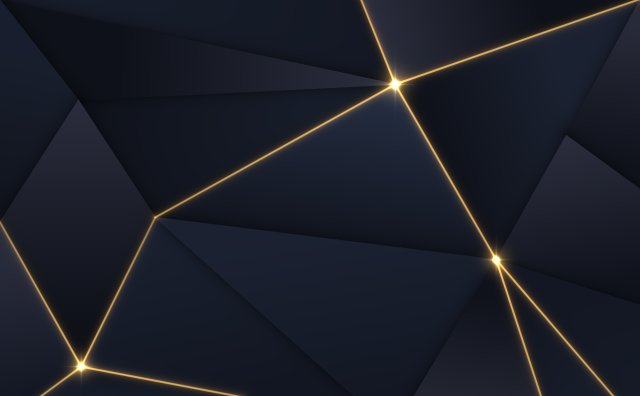
Give the GLSL for this background, as a Shadertoy shader.

```glsl
// Dark faceted polygons with glowing gold seams and sparkling joints.

const vec3 INK   = vec3(0.055, 0.067, 0.098);
const vec3 DUSK  = vec3(0.075, 0.092, 0.140);
const vec3 NAVY  = vec3(0.104, 0.130, 0.190);
const vec3 SLATE = vec3(0.165, 0.175, 0.235);

// Shared corners, in units of the canvas height
const vec2 hubTop   = vec2(0.998, 0.787);
const vec2 hubRight = vec2(1.253, 0.344);
const vec2 hubLeft  = vec2(0.205, 0.074);
const vec2 bend     = vec2(0.392, 0.451);
const vec2 peak     = vec2(0.198, 0.747);
const vec2 ridge    = vec2(1.430, 0.658);
const vec2 westEdge = vec2(0.000, 0.439);
const vec2 eastHigh = vec2(1.630, 0.512);
const vec2 eastLow  = vec2(1.630, 0.225);
const vec2 topLeft  = vec2(0.000, 1.000);
const vec2 topMid   = vec2(0.911, 1.003);
const vec2 topRight = vec2(1.618, 1.003);
const vec2 footA = vec2(0.100, -0.003);
const vec2 footB = vec2(0.612, -0.003);
const vec2 footC = vec2(0.897, -0.003);
const vec2 footD = vec2(1.044, -0.003);
const vec2 footE = vec2(1.367, -0.003);
const vec2 footF = vec2(1.551, -0.003);

// Distance to a segment, and the position along it
vec2 segment(vec2 p, vec2 a, vec2 b) {
    vec2 ab = b - a;
    float t = clamp(dot(p - a, ab) / max(dot(ab, ab), 1e-6), 0.0, 1.0);
    return vec2(length(p - a - ab * t), t);
}

// Positive on the left of the edge from a to b
float side(vec2 p, vec2 a, vec2 b) {
    return (b.x - a.x) * (p.y - a.y) - (b.y - a.y) * (p.x - a.x);
}

// Clockwise convex facet: linear gradient inside, soft shadow outside
void facet(inout vec3 col, vec2 p, vec2 a, vec2 b, vec2 c, vec2 d,
           vec2 from, vec2 to, vec3 tint0, vec3 tint1) {
    float outer = max(max(side(p, a, b), side(p, b, c)),
                      max(side(p, c, d), side(p, d, a)));
    float dist = min(min(segment(p, a, b).x, segment(p, b, c).x),
                     min(segment(p, c, d).x, segment(p, d, a).x));
    dist = outer > 0.0 ? dist : 0.0;
    vec3 fill = mix(tint0, tint1, segment(p, from, to).y * 0.999);
    col *= 1.0 - 0.36 * exp(-dist / 0.014);
    col = mix(col, fill, clamp(1.0 - dist * iResolution.y, 0.0, 1.0));
}

// Gold seam whose brightness runs from v0 to v1
void beam(inout vec3 col, vec2 p, vec2 a, vec2 b, float v0, float v1) {
    vec2 s = segment(p, a, b);
    float power = mix(v0, v1, s.y);
    float soft = 0.7 / iResolution.y;
    float core = 1.0 - smoothstep(0.0022 - soft, 0.0024 + soft, s.x);
    col += vec3(0.46, 0.31, 0.12) * power * exp(-s.x / 0.0065);
    col = mix(col, vec3(0.97, 0.79, 0.44), core * power * 0.85);
}

// Four-pointed sparkle with a round halo
void sparkle(inout vec3 col, vec2 p, vec2 centre, float size) {
    vec2 q = abs(p - centre) / size;
    float r = length(q);
    float rays = exp(-q.x * 22.0 - q.y * 2.6) + exp(-q.y * 22.0 - q.x * 3.2);
    col += vec3(0.55, 0.43, 0.20) * exp(-r * r * 1.8) * 0.55;
    col += vec3(1.0, 0.92, 0.66) * (rays * 0.8 + 1.3 * exp(-r * r * 28.0));
}

void mainImage(out vec4 fragColor, in vec2 fragCoord) {
    vec2 p = fragCoord / iResolution.y;
    vec3 col = DUSK;

    // Upper left facets
    facet(col, p, topLeft, topMid, hubTop, hubTop, vec2(0.2, 1.0), hubTop, NAVY * 0.88, DUSK);
    facet(col, p, peak, hubTop, bend, bend, vec2(0.25, 0.6), vec2(0.8, 0.75), INK * 1.08, NAVY * 0.88);
    facet(col, p, topLeft, hubTop, peak, peak, vec2(0.3, 0.82), hubTop, INK, SLATE * 1.05);
    facet(col, p, topLeft, peak, westEdge, westEdge, vec2(0.1, 0.85), westEdge, NAVY * 0.92, INK * 1.1);

    // Upper right facets
    facet(col, p, topMid, topRight, hubTop, hubTop, vec2(1.0, 0.86), vec2(1.36, 0.98), SLATE * 0.95, INK);
    facet(col, p, hubTop, topRight, ridge, hubRight, vec2(1.12, 0.66), vec2(1.43, 0.76), INK * 1.08, NAVY);
    facet(col, p, topRight, eastHigh, ridge, ridge, vec2(1.58, 0.93), vec2(1.52, 0.6), SLATE * 0.93, INK * 1.1);
    facet(col, p, ridge, eastHigh, eastLow, hubRight, vec2(1.45, 0.65), vec2(1.53, 0.28), SLATE, INK * 1.1);

    // Centre and left facets
    facet(col, p, hubTop, hubRight, bend, bend, vec2(0.9, 0.73), vec2(0.84, 0.36), NAVY * 1.28, INK * 1.12);
    facet(col, p, peak, bend, hubLeft, westEdge, peak, vec2(0.2, 0.18), SLATE, INK);
    facet(col, p, westEdge, hubLeft, footA, vec2(0.0, -0.003), vec2(0.0, 0.34), vec2(0.07, 0.0), SLATE * 0.97, DUSK);

    // Lower facets
    facet(col, p, hubLeft, footB, footA, footA, hubLeft, vec2(0.2, 0.0), DUSK, NAVY * 0.85);
    facet(col, p, bend, footC, footB, hubLeft, vec2(0.4, 0.42), vec2(0.48, 0.0), NAVY * 0.98, DUSK * 0.95);
    facet(col, p, bend, hubRight, footD, footC, vec2(0.8, 0.4), vec2(0.86, 0.0), NAVY, DUSK);
    facet(col, p, hubRight, eastLow, vec2(1.63, -0.003), footF, vec2(1.53, 0.24), vec2(1.6, 0.0), DUSK, NAVY * 0.8);
    facet(col, p, hubRight, footF, footE, footE, hubRight, vec2(1.44, 0.0), INK * 1.1, NAVY * 0.85);
    facet(col, p, hubRight, footE, footD, footD, vec2(1.24, 0.25), vec2(1.2, 0.0), INK * 1.05, SLATE * 0.8);

    // Gold seams
    beam(col, p, hubTop, topMid, 1.0, 0.75);
    beam(col, p, hubTop, topRight, 1.0, 0.75);
    beam(col, p, hubTop, bend, 1.0, 0.65);
    beam(col, p, hubTop, hubRight, 1.0, 0.8);
    beam(col, p, hubRight, footE, 1.0, 0.75);
    beam(col, p, hubRight, footF, 1.0, 0.75);
    beam(col, p, hubLeft, bend, 0.9, 0.5);
    beam(col, p, hubLeft, westEdge, 0.9, 0.5);
    beam(col, p, hubLeft, footA, 0.9, 0.65);
    beam(col, p, hubLeft, footB, 1.0, 0.75);

    // Sparkling joints
    sparkle(col, p, hubTop, 0.048);
    sparkle(col, p, hubRight, 0.040);
    sparkle(col, p, hubLeft, 0.038);

    fragColor = vec4(min(col, 1.0), 1.0);
}
```
